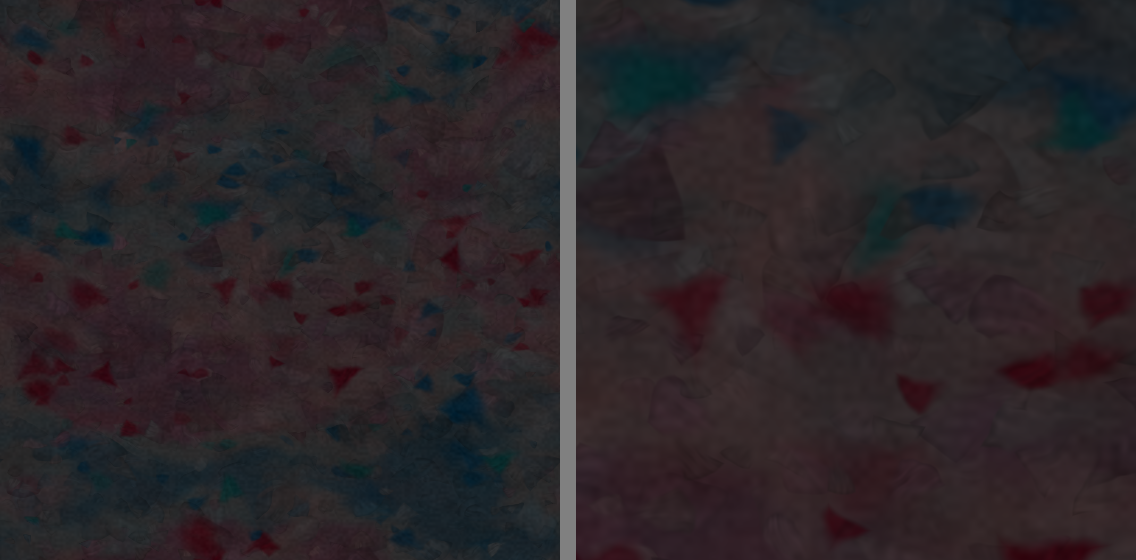
Left, the full canvas; right, a detail of the centre.
Write a Shadertoy shader that draws this texture.

```glsl
// Dark, seamless watercolour: mottled rose and teal facets with crimson and blue strokes
#define ROSE    vec3(0.203, 0.160, 0.164)
#define GREY    vec3(0.165, 0.165, 0.168)
#define PLUM    vec3(0.184, 0.120, 0.148)
#define SLATE   vec3(0.095, 0.136, 0.162)
#define TEAL    vec3(0.010, 0.165, 0.165)
#define BLUE    vec3(0.000, 0.110, 0.175)
#define CRIMSON vec3(0.190, 0.000, 0.040)
#define BANDS   2.0
#define WARP    0.060
#define RAGGED  0.020
#define BRISTLE 0.30
#define GRAIN   0.026

const float TAU = 6.28319;

float hash(vec2 p) {
    return fract(sin(dot(p, vec2(127.1, 311.7))) * 43758.5453);
}

// Value noise that wraps after n cells
float noise(vec2 uv, vec2 n, float seed) {
    vec2 p = uv * n, i = floor(p), f = fract(p);
    f = f * f * (3.0 - 2.0 * f);
    vec2 a = mod(i, n) + seed, b = mod(i + 1.0, n) + seed;
    return mix(mix(hash(a), hash(vec2(b.x, a.y)), f.x),
               mix(hash(vec2(a.x, b.y)), hash(b), f.x), f.y);
}

float fbm(vec2 uv, vec2 n, float seed) {
    float sum = 0.0, amp = 0.5;
    for (int k = 0; k < 4; k++) {
        sum += amp * noise(uv, n, seed);
        n *= 2.0;
        amp *= 0.5;
        seed += 17.3;
    }
    return sum / 0.9375;
}

// Positive in the rose bands, negative in the teal ones
float warmth(vec2 uv) {
    float drift = 0.12 * (noise(uv, vec2(3.0), 5.0) - 0.5);
    float band = cos(TAU * BANDS * (uv.y + 0.1 + drift));
    return 0.45 * band + 2.6 * (fbm(uv, vec2(5.0, 7.0), 31.0) - 0.5);
}

vec3 washColour(float warm, float pick) {
    vec3 hot = mix(ROSE, PLUM, smoothstep(0.42, 0.62, pick));
    vec3 col = mix(GREY, hot, smoothstep(-0.2, 0.25, warm));
    return mix(col, SLATE, smoothstep(-0.35, -0.8, warm));
}

vec3 accentColour(float warm, float pick) {
    return warm > 0.15 ? CRIMSON : mix(BLUE, TEAL, step(0.7, pick));
}

// Scattered kites and ovals: a base edge of softness blur, fading to the tip
vec3 dabs(vec3 col, vec2 uv, float n, float seed, float density, float strength, float blur, bool accent) {
    vec2 cell = floor(uv * n);
    for (int y = -1; y <= 1; y++)
    for (int x = -1; x <= 1; x++) {
        vec2 c = cell + vec2(x, y);
        vec2 id = mod(c, n) + seed;
        if (hash(id + 1.7) > density) continue;

        vec2 centre = c + 0.2 + 0.6 * vec2(hash(id + 3.1), hash(id + 5.9));
        float angle = TAU * hash(id + 8.3);
        vec2 p = (uv * n - centre) * vec2(0.85, 1.1);
        p = mat2(cos(angle), -sin(angle), sin(angle), cos(angle)) * p;

        float size = mix(0.22, 0.44, hash(id + 11.9));
        float kite = max(abs(p.x) * mix(0.9, 1.7, hash(id + 17.7)) + 0.5 * p.y, -p.y);
        float d = mix(kite, length(p), 0.8 * hash(id + 13.7)) / size - 1.0;
        if (d > 0.0) continue;
        float soft = mix(blur, 1.0, smoothstep(-0.7, 0.8, p.y / size));
        float cover = smoothstep(0.0, -soft, d) * strength * mix(0.3, 1.0, hash(id + 37.1));

        // Bristle streaks along the dab, pigment gathered at its rim
        float streak = noise(p, vec2(16.0, 4.0), hash(id + 41.3) * 90.0) - 0.5;
        float rim = smoothstep(-0.35, -0.08, d) * (1.0 - smoothstep(-0.5, 0.5, p.y / size));
        float tone = (1.0 + BRISTLE * streak) * (1.0 - 0.2 * rim);

        float pick = hash(id + 19.1);
        float warm = warmth(centre / n);
        vec3 paint = accent ? accentColour(warm, pick)
                            : washColour(warm + 1.2 * (hash(id + 23.3) - 0.5), pick)
                              * mix(0.78, 1.26, hash(id + 29.7));
        col = mix(col, paint * tone, cover);
    }
    return col;
}

void mainImage(out vec4 fragColor, in vec2 fragCoord) {
    vec2 uv = fragCoord / iResolution.xy;

    // Wandering outlines from broad and fine wrapped warping
    vec2 broad = vec2(fbm(uv, vec2(6.0), 41.0), fbm(uv, vec2(6.0), 67.0)) - 0.5;
    vec2 fine = vec2(fbm(uv, vec2(22.0), 53.0), fbm(uv, vec2(22.0), 79.0)) - 0.5;
    vec2 flow = uv + WARP * broad;
    vec2 torn = flow + RAGGED * fine;

    // Base wash and soft stains
    vec3 col = washColour(warmth(flow), fbm(flow, vec2(6.0), 83.0));
    col = dabs(col, torn, 7.0, 197.0, 0.5, 0.8, 0.9, true);

    // Translucent facets, broad to small
    col = dabs(col, flow, 6.0, 101.0, 1.0, 0.65, 0.06, false);
    col = dabs(col, flow, 10.0, 131.0, 1.0, 0.75, 0.07, false);
    col = dabs(col, torn, 16.0, 163.0, 1.0, 0.75, 0.09, false);
    col = dabs(col, torn, 27.0, 181.0, 0.8, 0.65, 0.15, false);

    // Saturated strokes on top, large to small
    col = dabs(col, torn, 9.0, 229.0, 0.26, 0.95, 0.6, true);
    col = dabs(col, torn, 14.0, 211.0, 0.25, 0.85, 0.5, true);
    col = dabs(col, torn, 23.0, 241.0, 0.16, 0.75, 0.4, true);

    // Mottled pigment in value and hue, then fine paper grain
    float hue = fbm(torn, vec2(18.0, 24.0), 283.0) - 0.5;
    col *= 1.0 + 0.28 * (fbm(torn, vec2(14.0, 22.0), 263.0) - 0.5);
    col += vec3(0.045, -0.015, -0.025) * hue;
    col += GRAIN * (noise(uv, vec2(200.0), 307.0) - 0.5);
    fragColor = vec4(col, 1.0);
}
```
